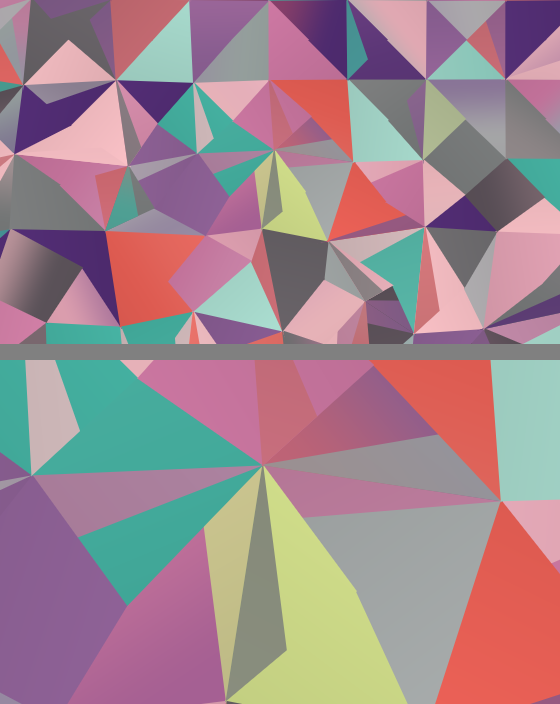
Top, the full canvas; bottom, a detail of the centre.
Give the GLSL for this background, as a Shadertoy shader.

```glsl
// Flat geometric mosaic: a square grid whose corners drift apart toward the
// lower left. Each cell is a fan of four triangles, grouped into halves or
// quarters, with softly shaded palette colours and some extra facets.

const float CELL = 0.23;                     // cell side, in canvas heights
const vec2 GRID_SHIFT = vec2(0.61, 0.65);    // grid coordinates of the lower left

float hash(vec2 p, float seed) {
    return fract(sin(dot(p, vec2(127.1, 311.7)) + seed * 74.7) * 43758.5453);
}

vec2 hash2(vec2 p, float seed) {
    return vec2(hash(p, seed), hash(p, seed + 0.5));
}

// 0 in the tidy upper right, 1 in the loose lower left
float disorder(vec2 p) {
    return 1.0 - smoothstep(0.5, 1.15, dot(p, vec2(0.085, 0.23)) - 0.2);
}

vec2 gridCorner(vec2 id) {
    vec2 drift = (hash2(id, 1.0) - 0.5) * vec2(0.62, 0.46);
    return id + drift * (0.03 + 0.97 * disorder(id));
}

// Colour family from pick, shade inside the family from tone
vec3 palette(float pick, float tone) {
    float shade = smoothstep(0.3, 0.7, tone);
    if (pick < 0.29) return mix(vec3(0.92, 0.71, 0.73), vec3(0.77, 0.45, 0.61), shade);
    if (pick < 0.43) return mix(vec3(0.59, 0.63, 0.62), vec3(0.68, 0.67, 0.68), shade);
    if (pick < 0.57) return mix(vec3(0.26, 0.67, 0.61), vec3(0.63, 0.82, 0.77), shade);
    if (pick < 0.74) return mix(vec3(0.31, 0.17, 0.44), vec3(0.54, 0.37, 0.57), shade);
    if (pick < 0.87) return mix(vec3(0.35, 0.31, 0.34), vec3(0.46, 0.47, 0.47), shade);
    if (pick < 0.97) return mix(vec3(0.88, 0.36, 0.32), vec3(0.76, 0.41, 0.44), shade);
    return mix(vec3(0.80, 0.85, 0.53), vec3(0.66, 0.70, 0.55), shade);
}

// Palette colour with a linear shading across the shape around its key point
vec3 shapeColor(vec2 p, vec2 key, float group) {
    float pick = fract(dot(key, vec2(0.7549, 0.5698)) + 0.382 * group
                       + 0.3 * hash(key, 2.0));
    vec3 base = palette(pick, hash(key, 3.0 + group));
    float angle = 6.2832 * hash(key, 8.0 + group);
    float ramp = dot(p - key, vec2(cos(angle), sin(angle)));
    float fade = 0.75 * pow(hash(key, 13.0 + group), 5.0);
    vec3 other = palette(fract(pick + 0.35), hash(key, 18.0 + group));
    vec3 color = mix(base, other, fade * smoothstep(-0.3, 0.5, ramp));
    return color * (1.0 + 0.07 * clamp(ramp, -1.0, 1.0));
}

float edgeDistance(vec2 p, vec2 a, vec2 b) {
    vec2 e = b - a, q = p - a;
    return (e.y * q.x - e.x * q.y) / max(length(e), 1e-4);
}

// Coverage of a triangle, widened slightly so that neighbours leave no seam
float triangleMask(vec2 p, vec2 a, vec2 b, vec2 c, float pixel) {
    float turn = edgeDistance(c, a, b) < 0.0 ? 1.0 : -1.0;
    float d = max(max(turn * edgeDistance(p, a, b), turn * edgeDistance(p, b, c)),
                  turn * edgeDistance(p, c, a));
    return clamp(1.0 - d / pixel, 0.0, 1.0);
}

// Which triangles of a cell share a colour: halves, one odd quarter, or all four
float groupOf(vec2 id, int side) {
    float scheme = hash(id, 30.0);
    if (scheme < 0.36) return float(side / 2);
    if (scheme < 0.68) return float(((side + 1) % 4) / 2);
    if (scheme < 0.84) return side == int(4.0 * hash(id, 31.0)) ? 1.0 : 0.0;
    return float(side);
}

// Corners of a unit cell in counterclockwise order
vec2 unitCorner(int side) {
    int k = side % 4;
    return vec2(k == 1 || k == 2 ? 1.0 : 0.0, k >= 2 ? 1.0 : 0.0);
}

vec3 paintCell(vec3 color, vec2 p, vec2 id, float pixel) {
    float loose = disorder(id + 0.5);
    vec2 center = vec2(0.0);
    for (int k = 0; k < 4; k++) center += 0.25 * gridCorner(id + unitCorner(k));
    center += (hash2(id, 40.0) - 0.5) * 0.4 * loose;

    for (int k = 0; k < 4; k++) {
        vec2 start = id + unitCorner(k), end = id + unitCorner(k + 1);
        vec2 a = gridCorner(start), b = gridCorner(end);

        // Some triangles join their mirror across the grid line
        vec2 middle = 0.5 * (start + end);
        bool joined = hash(middle, 50.0) < 0.2;
        vec2 key = joined ? middle : id + 0.5;
        float group = joined ? 0.0 : groupOf(id, k);
        vec3 tint = shapeColor(p, key, group);
        color = mix(color, tint, triangleMask(p, a, b, center, pixel));

        // Extra facet, cut from one corner to the opposite side
        float seed = 60.0 + float(k);
        if (hash(id, seed) < 0.12 + 0.3 * loose) {
            vec2 cut = mix(b, center, 0.5 + 0.4 * loose * (hash(id, seed + 5.0) - 0.5));
            vec3 facet = mix(tint, shapeColor(p, key, group + 2.0), 0.8);
            color = mix(color, facet, triangleMask(p, a, b, cut, pixel));
        }
    }
    return color;
}

void mainImage(out vec4 fragColor, in vec2 fragCoord) {
    float scale = 1.0 / (CELL * iResolution.y);
    vec2 p = fragCoord * scale + GRID_SHIFT;
    vec3 color = vec3(0.60, 0.63, 0.63);
    for (int y = -1; y <= 1; y++)
        for (int x = -1; x <= 1; x++)
            color = paintCell(color, p, floor(p) + vec2(x, y), scale);
    fragColor = vec4(color, 1.0);
}
```
